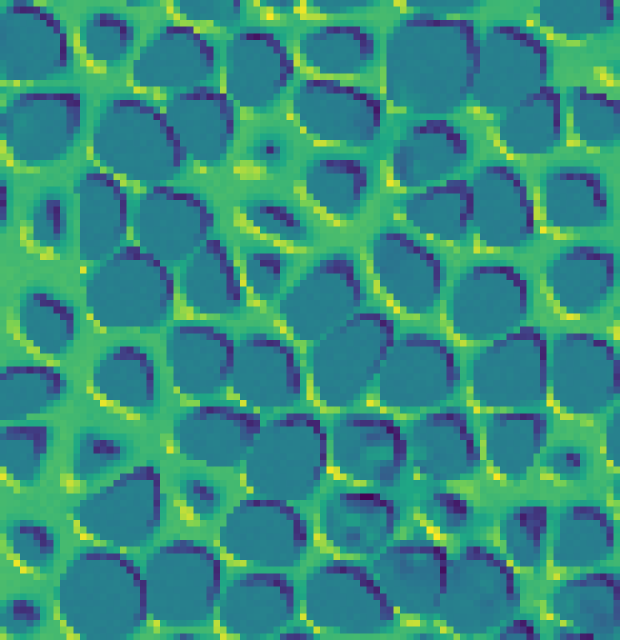
This pattern is drawn by a WebGL 1 fragment shader. Its source:

```glsl
precision highp float;
// Packed rounded pebbles on a coarse mosaic, shaded as a relief in false colour.
// Jittered Voronoi cells give the pebbles; a soft minimum of the distances to
// their borders rounds them, and its normal places dark rims and bright rims.
uniform vec2 u_resolution;

const float MOSAIC_ROWS = 96.0;     // mosaic squares along the height
const float PEBBLE_ROWS = 8.2;      // pebbles along the height
const float TEXEL = PEBBLE_ROWS / MOSAIC_ROWS;
const float JITTER = 0.84;
const float SHARPNESS = 6.5;        // higher gives more angular pebbles
const float GAP_MIN = -0.03;
const float GAP_RANGE = 0.24;
const float WOBBLE = 0.10;          // irregularity of the outlines
const float PEBBLE_LEVEL = 0.43;
const float GAP_EDGE_LEVEL = 0.58;
const float GAP_LEVEL = 0.68;
const float RIM_DARK = 0.30;
const float RIM_BRIGHT = 0.30;
const float GRAIN = 0.025;
const float MOTTLE = 0.36;
const vec2 SHADE_DIR = vec2(0.68, 0.73);

float hash(vec2 p) {
  return fract(sin(dot(p, vec2(127.1, 311.7))) * 43758.5453);
}

vec2 hash2(vec2 p) {
  return vec2(hash(p), hash(p + vec2(37.3, 17.9)));
}

float noise(vec2 p) {
  vec2 i = floor(p);
  vec2 f = fract(p);
  f = f * f * (3.0 - 2.0 * f);
  float low = mix(hash(i), hash(i + vec2(1.0, 0.0)), f.x);
  float high = mix(hash(i + vec2(0.0, 1.0)), hash(i + 1.0), f.x);
  return mix(low, high, f.y);
}

vec2 site(vec2 cell) {
  return cell + 0.5 + JITTER * (hash2(cell) - 0.5);
}

// xy: outward normal, z: depth below the pebble outline (negative in gaps)
vec3 pebble(vec2 p) {
  vec2 base = floor(p);
  vec2 home = base;
  float nearest = 100.0;
  for (int y = -1; y <= 1; y++) {
    for (int x = -1; x <= 1; x++) {
      vec2 cell = base + vec2(float(x), float(y));
      vec2 d = site(cell) - p;
      if (dot(d, d) < nearest) {
        nearest = dot(d, d);
        home = cell;
      }
    }
  }
  vec2 center = site(home);
  vec2 normal = vec2(0.0);
  float total = 0.0;
  for (int y = -2; y <= 2; y++) {
    for (int x = -2; x <= 2; x++) {
      if (x == 0 && y == 0) continue;
      vec2 other = site(home + vec2(float(x), float(y)));
      vec2 n = normalize(other - center);
      float border = dot(0.5 * (center + other) - p, n);
      float weight = exp(-SHARPNESS * border);
      normal += weight * n;
      total += weight;
    }
  }
  float shrink = hash(home + 71.7);
  float gap = GAP_MIN + GAP_RANGE * shrink * shrink * shrink;
  return vec3(normal / max(length(normal), 0.0001), -log(total) / SHARPNESS - gap);
}

// False colour from violet over teal and green to yellow
vec3 palette(float v) {
  float s = clamp(v, 0.0, 1.0) * 5.0;
  vec3 c = mix(vec3(0.27, 0.01, 0.33), vec3(0.25, 0.26, 0.53), clamp(s, 0.0, 1.0));
  c = mix(c, vec3(0.16, 0.47, 0.56), clamp(s - 1.0, 0.0, 1.0));
  c = mix(c, vec3(0.12, 0.66, 0.52), clamp(s - 2.0, 0.0, 1.0));
  c = mix(c, vec3(0.48, 0.82, 0.32), clamp(s - 3.0, 0.0, 1.0));
  return mix(c, vec3(0.99, 0.91, 0.14), clamp(s - 4.0, 0.0, 1.0));
}

float relief(vec2 texel) {
  vec2 p = (texel + 0.5) * TEXEL;
  vec3 stone = pebble(p);
  float depth = (stone.z + WOBBLE * (noise(p * 3.0) - 0.5)) / TEXEL;
  float facing = dot(stone.xy, SHADE_DIR);
  float speck = hash(texel + 5.3);

  // Flat pebbles and brighter gaps
  float gapLevel = mix(GAP_EDGE_LEVEL, GAP_LEVEL, smoothstep(0.0, 1.6, -depth));
  gapLevel += 0.05 * (noise(p * 1.7 + 9.0) - 0.5);
  float v = mix(gapLevel, PEBBLE_LEVEL, smoothstep(-0.5, 0.4, depth));

  // Dark rim inside, towards the upper right; bright rim outside, lower left
  float darkRim = 1.0 - smoothstep(0.3, 0.75, abs(depth - 0.5));
  float brightRim = 1.0 - smoothstep(0.4, 0.9, abs(depth + 0.7));
  v -= RIM_DARK * darkRim * smoothstep(0.0, 0.7, facing) * (0.65 + 0.5 * speck);
  v += RIM_BRIGHT * brightRim * smoothstep(0.35, 1.0, -facing) * (0.5 + 0.6 * speck);

  // Fine grain everywhere, coarse mottling in a few patches
  float rough = smoothstep(0.66, 0.84, noise(p * 0.6 + 23.0));
  return v + GRAIN * (speck - 0.5) + MOTTLE * rough * (noise(texel * 0.4) - 0.55);
}

void main() {
  // Four samples per pixel smooth the borders of the mosaic squares
  vec3 color = vec3(0.0);
  for (int i = 0; i < 4; i++) {
    vec2 offset = vec2(mod(float(i), 2.0), floor(float(i) * 0.5)) * 0.5 - 0.25;
    vec2 uv = (gl_FragCoord.xy + offset) / u_resolution.y;
    color += palette(relief(floor(uv * MOSAIC_ROWS)));
  }
  gl_FragColor = vec4(color * 0.25, 1.0);
}
```
